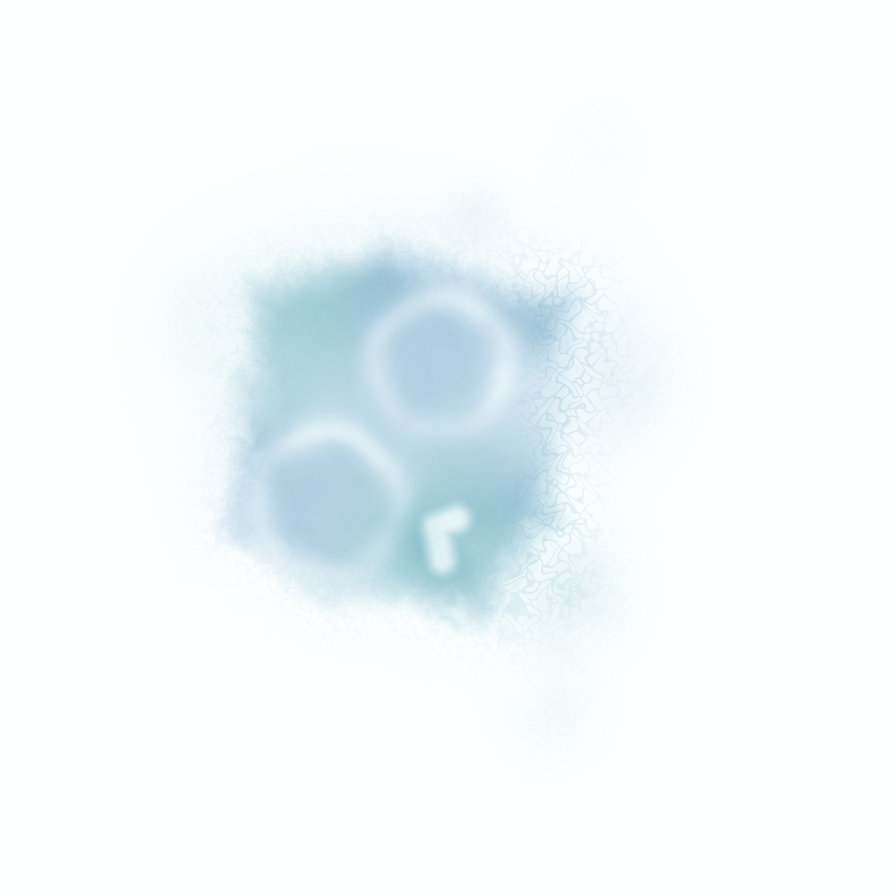
Give the GLSL for this background, as a WebGL 2 fragment shader.

```glsl
#version 300 es
precision highp float;
// Pale blue watercolour bloom with two soft rings, a crescent and a lacy fringe.
uniform vec2 u_resolution;
out vec4 outColor;

const vec3 PAPER = vec3(0.992, 1.0, 1.0);
const vec3 BLUE_ABSORB = vec3(0.54, 0.325, 0.18);
const vec3 TEAL_ABSORB = vec3(0.56, 0.275, 0.22);
const float BODY_DENSITY = 0.59;
const float LACE_SCALE = 62.0;
const float RIM_WIDTH = 0.017;
const float RIM_LIGHT = 0.32;

// Ring centre and radius
const vec3 RINGS[2] = vec3[2](vec3(0.492, 0.594, 0.074), vec3(0.366, 0.438, 0.079));

// Outline of the wash
const vec2 OUTLINE[8] = vec2[8](
  vec2(0.29, 0.665), vec2(0.43, 0.71), vec2(0.625, 0.655), vec2(0.60, 0.43),
  vec2(0.535, 0.325), vec2(0.37, 0.35), vec2(0.28, 0.41), vec2(0.283, 0.49));

// Pigment pools: centre, radius, density change
const vec4 INNER_POOLS[9] = vec4[9](
  vec4(0.42, 0.69, 0.065, 0.30), vec4(0.33, 0.65, 0.060, 0.14),
  vec4(0.60, 0.645, 0.045, 0.26), vec4(0.28, 0.49, 0.040, 0.28),
  vec4(0.58, 0.43, 0.050, 0.26), vec4(0.46, 0.40, 0.035, 0.16),
  vec4(0.51, 0.35, 0.045, 0.08), vec4(0.60, 0.56, 0.055, -0.26),
  vec4(0.35, 0.53, 0.045, -0.08));
const vec4 OUTER_POOLS[6] = vec4[6](
  vec4(0.68, 0.58, 0.070, 0.12), vec4(0.63, 0.34, 0.065, 0.16),
  vec4(0.62, 0.20, 0.055, 0.06), vec4(0.53, 0.76, 0.035, 0.08),
  vec4(0.22, 0.64, 0.060, 0.05), vec4(0.67, 0.84, 0.050, 0.03));

vec2 hash2(vec2 p) {
  vec3 q = fract(p.xyx * vec3(0.1031, 0.1030, 0.0973));
  q += dot(q, q.yzx + 33.33);
  return fract((q.xx + q.yz) * q.zy);
}

// Layered, self-warping sines in about -1..1
float cloud(vec2 p) {
  float sum = 0.0, amp = 0.5;
  for (int i = 0; i < 5; i++) {
    p += 0.6 * sin(p.yx * 1.3 + float(i) * 1.7);
    sum += amp * sin(p.x) * cos(p.y);
    p = mat2(1.5, 1.1, -1.1, 1.5) * p + 2.3;
    amp *= 0.6;
  }
  return sum;
}

// Cellular noise: nearest distance and gap to the second nearest
vec2 cells(vec2 p) {
  vec2 cell = floor(p), near = vec2(9.0);
  for (int y = -1; y <= 1; y++)
    for (int x = -1; x <= 1; x++) {
      vec2 c = cell + vec2(x, y);
      float d = length(c + hash2(c) - p);
      near = d < near.x ? vec2(d, near.x) : vec2(near.x, min(near.y, d));
    }
  return vec2(near.x, near.y - near.x);
}

float segmentDistance(vec2 p, vec2 a, vec2 b) {
  vec2 ab = b - a;
  return length(p - a - ab * clamp(dot(p - a, ab) / dot(ab, ab), 0.0, 1.0));
}

// Signed distance to the outline, negative inside
float outlineDistance(vec2 p) {
  float d = 9.0, side = 1.0;
  for (int i = 0; i < 8; i++) {
    vec2 a = OUTLINE[i], b = OUTLINE[(i + 1) % 8];
    d = min(d, segmentDistance(p, a, b));
    if ((a.y > p.y) != (b.y > p.y) &&
        p.x < (b.x - a.x) * (p.y - a.y) / (b.y - a.y) + a.x) side = -side;
  }
  return side * d;
}

float pool(vec2 p, vec4 w) {
  vec2 q = (p - w.xy) / w.z;
  return w.w * exp(-dot(q, q));
}

void main() {
  vec2 p = (gl_FragCoord.xy - 0.5 * u_resolution) / min(u_resolution.x, u_resolution.y) + 0.5;
  float broad = cloud(p * 16.0), fine = cloud(p * 48.0 + 5.0);

  // Curly lace from warped cell borders
  vec2 curl = sin(p.yx * 190.0 + 2.0 * sin(p * 97.0));
  vec2 cell = cells(p * LACE_SCALE + 0.4 * curl);
  float lace = 1.0 - smoothstep(0.02, 0.24, cell.y);

  // Body and its fading halo
  float edge = outlineDistance(p) + 0.012 * broad + 0.009 * fine;
  float ragged = edge + 0.012 * (cell.x - 0.5);
  float body = 1.0 - smoothstep(-0.028, 0.036, ragged);
  float lower = smoothstep(0.50, 0.36, p.y);
  float halo = 0.19 * exp(-max(edge, 0.0) / 0.045) * (1.0 - body) * (1.0 - 0.6 * lower);

  float inner = BODY_DENSITY + 0.05 * broad + 0.05 * fine, outer = 0.0;
  for (int i = 0; i < 9; i++) inner += pool(p, INNER_POOLS[i]);
  for (int i = 0; i < 6; i++) outer += pool(p, OUTER_POOLS[i]);

  // Pale wobbling rims, brighter at the top
  for (int i = 0; i < 2; i++) {
    vec2 q = p - RINGS[i].xy;
    float r = length(q), angle = atan(q.y, q.x);
    float offset = r - RINGS[i].z - 0.002 * sin(angle * 5.0 + float(i)) - 0.003 * broad;
    float rim = exp(-pow(offset / RIM_WIDTH, 2.0));
    inner += 0.07 * (1.0 - smoothstep(-0.05, 0.0, offset));
    inner -= RIM_LIGHT * rim * (0.82 + 0.25 * q.y / max(r, 0.001));
  }

  // Crescent in a dark pool
  float bend = min(segmentDistance(p, vec2(0.510, 0.421), vec2(0.486, 0.412)),
                   segmentDistance(p, vec2(0.486, 0.412), vec2(0.494, 0.374)));
  inner += 0.24 * exp(-pow(bend / 0.043, 2.0));
  inner -= 0.73 * (1.0 - smoothstep(0.004, 0.024, bend));

  // Lace shows along the fringe, strongest on the right
  float fringe = exp(-pow((edge - 0.015) / 0.042, 2.0));
  float right = smoothstep(0.53, 0.62, p.x);
  float laceInk = (lace - 0.3) * fringe * mix(0.07, 0.20, right);
  outer *= (1.0 - 0.75 * body) * (0.85 + 0.45 * lace + 0.3 * fine);
  float density = max(body * inner + halo + outer + laceInk, 0.0);

  // Teal to the left and below, blue elsewhere
  float teal = smoothstep(0.46, 0.30, p.x) * smoothstep(0.50, 0.60, p.y);
  teal = max(teal, exp(-pow(length(p - vec2(0.50, 0.37)) / 0.10, 2.0)));
  teal = max(teal, lower * right);
  vec3 absorb = mix(BLUE_ABSORB, TEAL_ABSORB, clamp(teal + 0.3 + 0.2 * broad, 0.0, 1.0));
  outColor = vec4(PAPER * exp(-absorb * density), 1.0);
}
```
